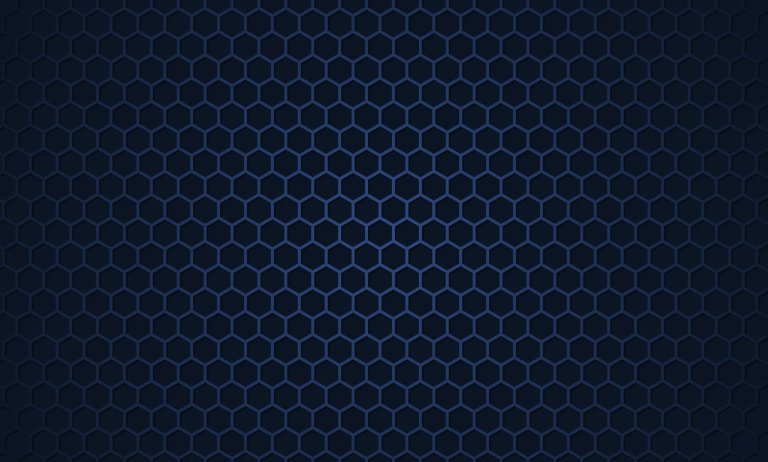
Reproduce this pattern procedurally as a WebGL 2 fragment shader.

```glsl
#version 300 es
precision highp float;
// Dark honeycomb: raised blue hexagon walls over near-black navy cells.
// Walls come from a hexagon distance, fade radially from the centre, and
// drop a soft shadow to the lower right inside every cell.

uniform vec2 u_resolution;
out vec4 fragColor;

// Lengths in canvas widths
const float PITCH = 0.03503;                      // wall to wall, about 28.5 across
const vec2 LATTICE_ORIGIN = vec2(-0.0052, -0.0030); // offset from canvas centre
const float GLOW_RADIUS = 0.58;

// Lengths in cell pitches
const float WALL_HALF_WIDTH = 0.056;
const vec2 SHADOW_OFFSET = vec2(0.065, -0.060);
const float SHADOW_SOFTNESS = 0.035;
const float SHADOW_STRENGTH = 0.85;
const float CELL_VARIATION = 0.04;

const vec3 WALL_CENTRE = vec3(0.185, 0.290, 0.510);
const vec3 WALL_RIM = vec3(0.045, 0.080, 0.140);
const vec3 FACE_CENTRE = vec3(0.044, 0.080, 0.136);
const vec3 FACE_RIM = vec3(0.048, 0.082, 0.142);
const vec3 SHADOW_COLOUR = vec3(0.025, 0.048, 0.085);

const vec2 LATTICE = vec2(1.0, 1.7320508);

float hash21(vec2 p) {
    vec3 q = fract(p.xyx * vec3(0.1031, 0.1030, 0.0973));
    q += dot(q, q.yzx + 33.33);
    return fract((q.x + q.y) * q.z);
}

// Offset from the centre of the nearest hexagonal cell
vec2 cellOffset(vec2 p) {
    vec2 a = mod(p + 0.5 * LATTICE, LATTICE) - 0.5 * LATTICE;
    vec2 b = mod(p, LATTICE) - 0.5 * LATTICE;
    return dot(a, a) < dot(b, b) ? a : b;
}

// Distance to the shared edge of a cell with upright side walls
float edgeDistance(vec2 p) {
    vec2 q = abs(cellOffset(p));
    return 0.5 - max(q.x, dot(q, vec2(0.5, 0.8660254)));
}

float wallMask(vec2 p, float softness) {
    return 1.0 - smoothstep(-softness, softness, edgeDistance(p) - WALL_HALF_WIDTH);
}

void main() {
    vec2 fromCentre = (gl_FragCoord.xy - 0.5 * u_resolution) / u_resolution.x;
    vec2 p = (fromCentre - LATTICE_ORIGIN) / PITCH;
    float pixel = 1.0 / (u_resolution.x * PITCH);
    float glow = clamp(1.0 - length(fromCentre) / GLOW_RADIUS, 0.0, 1.0);

    // Cell faces with a faint difference in tone
    vec2 cellId = round((p - cellOffset(p)) / (0.5 * LATTICE));
    float tone = 1.0 + CELL_VARIATION * (hash21(cellId + 100.0) - 0.5);
    vec3 colour = mix(FACE_RIM, FACE_CENTRE, glow) * tone;

    // Shadow cast by the walls
    float shadow = wallMask(p - SHADOW_OFFSET, SHADOW_SOFTNESS + 0.5 * pixel);
    colour = mix(colour, SHADOW_COLOUR, SHADOW_STRENGTH * shadow);

    // Raised walls
    vec3 wallColour = mix(WALL_RIM, WALL_CENTRE, glow);
    colour = mix(colour, wallColour, wallMask(p, 0.7 * pixel));

    fragColor = vec4(colour, 1.0);
}
```
